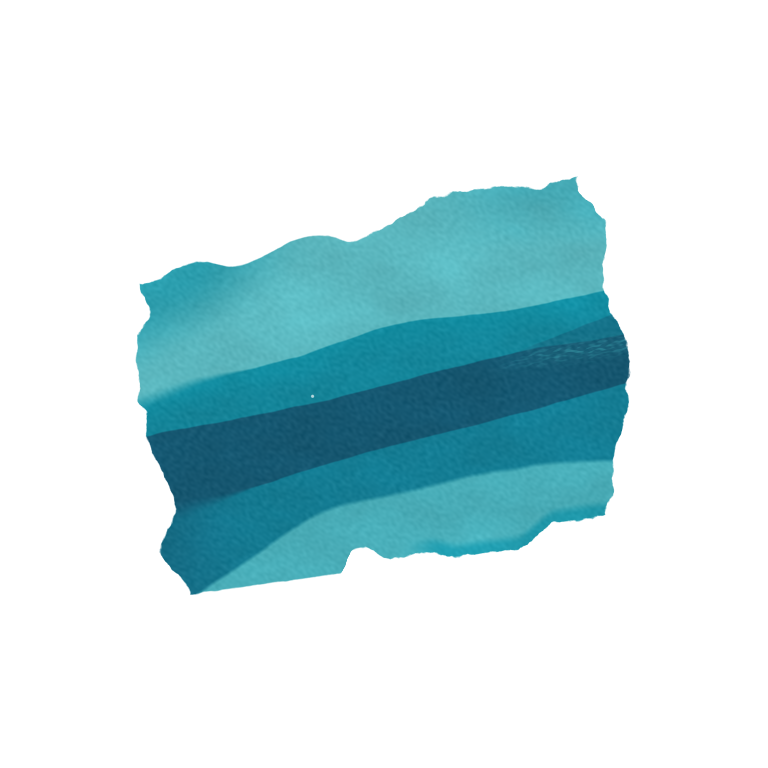
This background is drawn by a Shadertoy shader. Its source:

```glsl
const vec3 PAPER = vec3(1.0);
const vec3 PALE_TEAL = vec3(0.36, 0.72, 0.75);
const vec3 SOFT_TEAL = vec3(0.25, 0.66, 0.71);
const vec3 MID_TEAL = vec3(0.08, 0.52, 0.60);
const vec3 LOWER_TEAL = vec3(0.08, 0.49, 0.58);
const vec3 DEEP_TEAL = vec3(0.085, 0.34, 0.44);
const vec3 WET_TEAL = vec3(0.07, 0.57, 0.65);
const float EDGE_ROUGHNESS = 0.009;
const float BAND_WOBBLE = 0.003;
const float GRAIN_SCALE = 170.0;
const float GRAIN_STRENGTH = 0.05;
const float WASH_STRENGTH = 0.07;

vec2 randomGradient(vec2 cell) {
    vec3 h = fract(cell.xyx * vec3(0.1031, 0.1030, 0.0973));
    h += dot(h, h.yzx + 33.33);
    return fract((h.xx + h.yz) * h.zy) * 2.0 - 1.0;
}

float gradientNoise(vec2 p) {
    vec2 i = floor(p), f = fract(p);
    vec2 u = f * f * f * (f * (f * 6.0 - 15.0) + 10.0);
    vec2 e = vec2(0.0, 1.0);
    float low = mix(dot(randomGradient(i), f), dot(randomGradient(i + e.yx), f - e.yx), u.x);
    float high = mix(dot(randomGradient(i + e), f - e), dot(randomGradient(i + 1.0), f - 1.0), u.x);
    return mix(low, high, u.y);
}

float fbm(vec2 p) {
    float sum = 0.0, weight = 0.6;
    for (int i = 0; i < 4; i++) {
        sum += weight * gradientNoise(p);
        p = mat2(1.6, 1.2, -1.2, 1.6) * p + 7.3;
        weight *= 0.5;
    }
    return sum;
}

float bump(float x, float center, float width) {
    float d = (x - center) / width;
    return exp(-d * d);
}

// Outline of the painted patch
float topEdge(float x) {
    return 0.629 + 0.030 * smoothstep(0.18, 0.26, x) - 0.006 * smoothstep(0.265, 0.30, x)
        + 0.040 * smoothstep(0.30, 0.41, x) - 0.010 * smoothstep(0.425, 0.46, x)
        + 0.066 * smoothstep(0.44, 0.60, x) + 0.007 * smoothstep(0.60, 0.65, x)
        + 0.012 * smoothstep(0.70, 0.745, x);
}

float bottomEdge(float x) {
    return 0.229 + 0.14 * (x - 0.267) + 0.040 * (1.0 - smoothstep(0.205, 0.25, x))
        + 0.029 * smoothstep(0.443, 0.460, x) - 0.018 * smoothstep(0.475, 0.505, x)
        - 0.012 * smoothstep(0.56, 0.60, x) + 0.028 * smoothstep(0.67, 0.725, x);
}

float leftEdge(float y) {
    return 0.247 - 0.037 * smoothstep(0.225, 0.285, y) + 0.019 * smoothstep(0.29, 0.335, y)
        - 0.038 * smoothstep(0.335, 0.44, y) - 0.012 * smoothstep(0.462, 0.48, y)
        + 0.016 * smoothstep(0.557, 0.59, y) - 0.013 * smoothstep(0.595, 0.625, y);
}

float rightEdge(float y) {
    return 0.788 + 0.010 * smoothstep(0.33, 0.37, y) + 0.020 * smoothstep(0.40, 0.48, y)
        - 0.004 * smoothstep(0.482, 0.495, y) + 0.003 * smoothstep(0.50, 0.52, y)
        - 0.032 * smoothstep(0.54, 0.63, y) + 0.004 * smoothstep(0.63, 0.70, y)
        - 0.039 * smoothstep(0.705, 0.765, y);
}

float patchDepth(vec2 p) {
    float rough = EDGE_ROUGHNESS * mix(0.25, 1.0, smoothstep(0.04, 0.20, abs(p.x - 0.35)));
    p += rough * vec2(fbm(p * 42.0), fbm(p * 42.0 + 19.0));
    return min(min(topEdge(p.x) - p.y, p.y - bottomEdge(p.x)),
               min(p.x - leftEdge(p.y), rightEdge(p.y) - p.x));
}

vec3 paint(vec2 p, float pixel) {
    float wash = fbm(p * vec2(9.0, 16.0));
    float x = p.x, y = p.y + BAND_WOBBLE * fbm(p * 22.0);
    float soft = max(pixel, 0.0015);

    // Curves dividing the brush bands
    float paleLine = 0.505 + 0.221 * (x - 0.26) + 0.016 * bump(x, 0.52, 0.10)
        - 0.013 * (1.0 - smoothstep(0.17, 0.27, x));
    float deepTop = 0.434 + 0.225 * (x - 0.195) - 0.007 * bump(x, 0.40, 0.15)
        - 0.008 * smoothstep(0.68, 0.80, x);
    float deepBottom = 0.332 + 0.288 * (x - 0.228) + 0.007 * bump(x, 0.45, 0.15);
    float softLine = 0.400 - 0.59 * (0.8 - x) * (0.8 - x) + 0.018 * bump(x, 0.42, 0.08);

    // Pale upper band with darker washes in its corners
    float leftWash = smoothstep(-0.04, 0.06, y - 0.55 - 0.54 * (x - 0.195));
    float rightWash = smoothstep(0.66, 0.76, y + 0.4 * wash * 0.1) * smoothstep(0.52, 0.70, x);
    vec3 color = mix(PALE_TEAL, WET_TEAL, 0.65 * leftWash * (1.0 - smoothstep(0.25, 0.42, x)));
    color = mix(color, SOFT_TEAL, 0.8 * rightWash);

    // Middle, deep and lower bands
    vec3 middle = mix(MID_TEAL, WET_TEAL, 0.7 * smoothstep(0.045, 0.0, paleLine - y));
    float blur = mix(0.014, soft, smoothstep(0.17, 0.34, x));
    color = mix(color, middle, smoothstep(-blur, blur, paleLine - y));
    float wedge = smoothstep(-soft, soft, 0.545 + 0.39 * (x - 0.68) - y) * smoothstep(0.66, 0.72, x);
    color = mix(color, mix(MID_TEAL, DEEP_TEAL, 0.45), wedge);
    color = mix(color, DEEP_TEAL, smoothstep(-soft, soft, deepTop - y));
    float lowBlur = mix(0.016, soft, smoothstep(0.22, 0.34, x));
    vec3 lower = mix(mix(LOWER_TEAL, DEEP_TEAL, 0.5), LOWER_TEAL, smoothstep(0.20, 0.36, x));
    color = mix(color, lower, smoothstep(-lowBlur, lowBlur, deepBottom - y));
    color = mix(color, mix(PALE_TEAL, SOFT_TEAL, 0.65), smoothstep(-0.004, 0.004, softLine - y));
    float wetRim = smoothstep(0.022, 0.008, y - bottomEdge(x)) * smoothstep(0.52, 0.58, x);
    color = mix(color, WET_TEAL, 0.75 * wetRim);

    // Dry brush strokes, a bright fleck and paper grain
    float dry = bump(y, deepTop - 0.012, 0.012) * smoothstep(0.62, 0.74, x);
    float scratch = smoothstep(-0.1, 0.35, gradientNoise(vec2(x * 90.0, (y - 0.2 * x) * 260.0)));
    color = mix(color, SOFT_TEAL, dry * mix(0.12, 0.5, scratch));
    color = mix(color, PAPER, 0.7 * smoothstep(0.003, 0.001, length(p - vec2(0.407, 0.484))));
    float grain = gradientNoise(mat2(0.8, 0.6, -0.6, 0.8) * p * GRAIN_SCALE * vec2(0.8, 1.2));
    return color * (1.0 + WASH_STRENGTH * wash * 2.0) + GRAIN_STRENGTH * grain;
}

void mainImage(out vec4 fragColor, in vec2 fragCoord) {
    vec2 p = fragCoord / iResolution.xy;
    float pixel = 1.0 / iResolution.y;
    float coverage = smoothstep(-pixel, pixel, patchDepth(p));
    fragColor = vec4(mix(PAPER, paint(p, pixel), coverage), 1.0);
}
```
